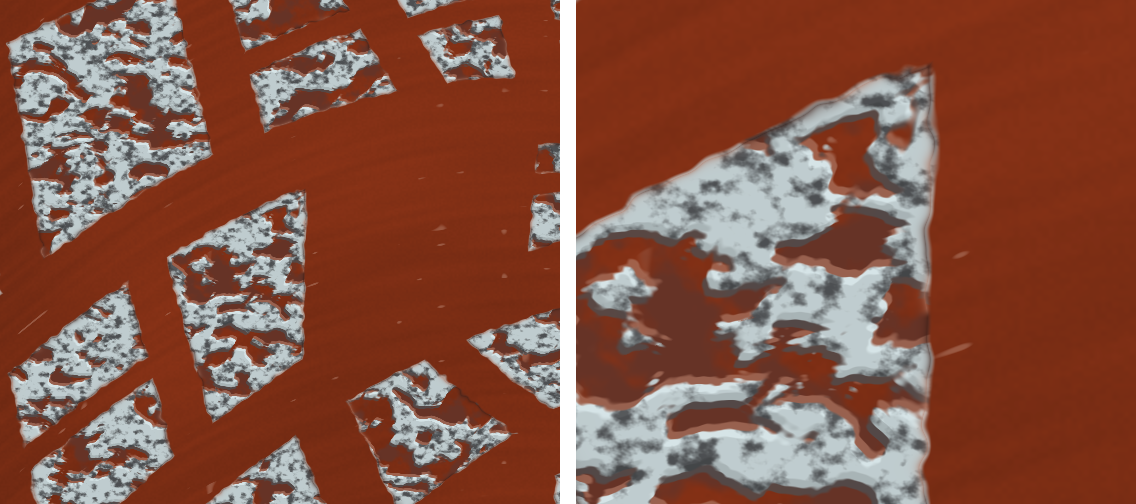
Left, the full canvas; right, a detail of the centre.
Write a WebGL 1 fragment shader that draws this texture.

```glsl
precision highp float;
uniform vec2 u_resolution;

#define BAR_SPACING 0.30
#define BAR_HALF 0.043
#define BAND_HALF 0.066
#define SPLIT_HALF 0.021
#define SOLID_SHARE 0.13
#define CHIP_LEVEL 0.49
#define CHIP_SCALE vec2(25.0, 40.0)
#define RED vec3(0.49, 0.18, 0.08)
#define BROWN vec3(0.40, 0.20, 0.15)
#define SALMON vec3(0.68, 0.46, 0.38)
#define PALE vec3(0.75, 0.80, 0.81)
#define SLATE vec3(0.30, 0.31, 0.32)

float hash(vec2 p) {
  return fract(sin(dot(p, vec2(127.1, 311.7))) * 43758.55);
}

float noise(vec2 p) {
  vec2 i = floor(p), f = fract(p);
  f = f * f * (3.0 - 2.0 * f);
  return mix(mix(hash(i), hash(i + vec2(1, 0)), f.x),
             mix(hash(i + vec2(0, 1)), hash(i + vec2(1, 1)), f.x), f.y);
}

float fbm(vec2 p) {
  float sum = 0.0, amp = 0.53;
  for (int i = 0; i < 4; i++) {
    sum += amp * noise(p);
    p = mat2(1.9, 0.4, -0.4, 1.9) * p + 7.3;
    amp *= 0.5;
  }
  return sum;
}

// Height of the pale cladding, stretched sideways with wavy edges
float chipHeight(vec2 p) {
  vec2 q = p * CHIP_SCALE;
  q.y += 1.6 * noise(p * 13.0);
  return fbm(q);
}

// Signed distance into a window (x) and the random value of its cell (y)
vec2 windowField(vec2 p) {
  // Two arched bands that converge to the right, repeated above and below
  float slope = 0.85 - 0.8 * p.x;
  float gap = 0.66 - 0.3 * p.x;
  float v = p.y - 0.85 * p.x + 0.4 * p.x * p.x;
  float s = (v + 0.33 - 0.3 * p.x) / gap;
  float strip = floor(s), t = s - strip;
  float tilt = inversesqrt(1.0 + slope * slope);
  float d = min(t, 1.0 - t) * gap * tilt - BAND_HALF;

  // Leaning crossbars cut each strip into wedges
  float first = floor(p.x / BAR_SPACING), cell = first - 3.0;
  for (int i = -2; i <= 3; i++) {
    float n = first + float(i);
    vec2 id = vec2(n, strip);
    float lean = -0.14 + 0.36 * (hash(id + 3.7) - 0.5);
    float x = BAR_SPACING * (n + 0.6 * hash(id + 9.1)) + lean * (t - 0.5);
    float dx = p.x - x;
    if (dx > 0.0) cell = max(cell, n);
    d = min(d, abs(dx) * 0.9 - BAR_HALF * (0.75 + 0.5 * hash(id + 5.3)));
  }

  // Some wedges are split again by a narrow slanted bar
  vec2 id = vec2(cell, strip);
  float pick = hash(id + 21.4);
  float middle = 0.4 + 0.2 * hash(id + 2.2);
  float slant = 1.6 * (hash(id + 8.8) - 0.5);
  float line = middle + slant * (p.x - BAR_SPACING * (cell + 0.8));
  if (pick > 0.4) {
    d = min(d, abs(t - line) * gap * tilt - SPLIT_HALF);
  }
  if (pick < SOLID_SHARE) d = -0.1;
  return vec2(d, hash(id + step(line, t) * 4.0 + 14.6));
}

void main() {
  vec2 p = gl_FragCoord.xy / u_resolution.y;
  float soft = max(1.0 / u_resolution.y, 0.0018);

  // Smooth red coat with broad tone changes and faint sweeping strokes
  float sweep = p.y - 0.85 * p.x + 0.4 * p.x * p.x;
  float tone = 0.14 * (noise(p * 3.0 + 4.0) - 0.5);
  tone += 0.07 * (noise(vec2(p.x * 5.0, sweep * 75.0)) - 0.5);
  tone += 0.04 * (noise(p * 260.0) - 0.5);
  vec3 coat = RED * (1.0 + tone);
  float fleck = noise(vec2(p.x * 24.0, sweep * 65.0) + 31.0);
  coat = mix(coat, SALMON, 0.6 * smoothstep(0.94, 0.99, fleck));

  // Windows with slightly torn edges
  vec2 field = windowField(p);
  float d = field.x + 0.007 * (noise(p * 70.0) - 0.5);
  float inside = smoothstep(-soft, soft, d);

  // Chipped cladding, lit from above with dark and rosy rims
  float level = CHIP_LEVEL + 0.09 * (field.y - 0.5);
  level -= 0.07 * exp(-max(d, 0.0) / 0.008);
  float chip = smoothstep(-0.025, 0.025, chipHeight(p) - level);
  vec2 light = vec2(0.003, 0.005);
  float above = smoothstep(-0.025, 0.025, chipHeight(p + light) - level);
  float below = smoothstep(-0.025, 0.025, chipHeight(p - light) - level);
  float grain = fbm(p * vec2(85.0, 105.0));
  vec3 floorColor = mix(coat, BROWN, smoothstep(0.35, 0.6, fbm(p * 30.0 + 50.0)));
  floorColor = mix(floorColor, SLATE, 0.75 * above);
  floorColor = mix(floorColor, SALMON, 0.7 * below * (1.0 - above));
  vec3 cladding = mix(SLATE, PALE, smoothstep(0.22, 0.56, grain));
  cladding *= 1.0 + 0.12 * (below - above);
  vec3 color = mix(floorColor, cladding, chip);

  // Broken dark line and pale lip where the coat meets a window
  float broken = smoothstep(0.4, 0.65, noise(p * 34.0 + 17.0));
  float rim = exp(-abs(d - 0.002) / 0.0022);
  color = mix(color, mix(BROWN * 0.6, SALMON, broken), 0.6 * rim);

  gl_FragColor = vec4(mix(coat, color, inside), 1.0);
}
```
